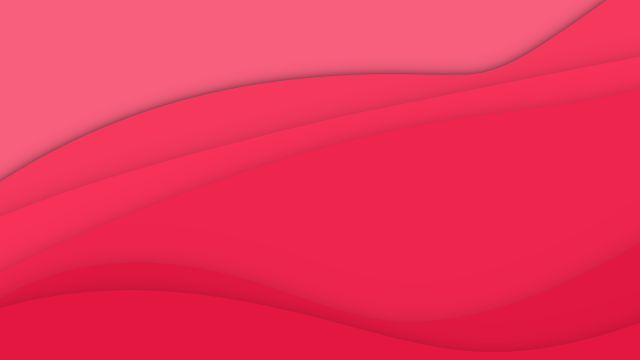
A Shadertoy shader for this background:

```glsl
// Stacked paper waves in pinks and reds, lightest at the top.
// Each wave's upper edge is a cubic Hermite spline; a soft shadow falls
// from every sheet onto the one behind it.

const int KNOTS = 5;
const float ASPECT = 16.0 / 9.0;

// Sheet colours, back to front
const vec3 BLUSH   = vec3(0.973, 0.373, 0.490);
const vec3 CORAL   = vec3(0.965, 0.220, 0.365);
const vec3 ROSE    = vec3(0.970, 0.192, 0.345);
const vec3 CRIMSON = vec3(0.932, 0.145, 0.302);
const vec3 CHERRY  = vec3(0.882, 0.095, 0.253);
const vec3 RUBY    = vec3(0.890, 0.092, 0.252);

// Shadows: x = darkness at the edge, y = falloff in canvas heights
const vec2 CRISP_SHADOW = vec2(0.36, 0.012);
const vec2 SOFT_SHADOW  = vec2(0.12, 0.020);
const vec2 FAINT_SHADOW = vec2(0.09, 0.022);

// Edge knots: x, height, slope (canvas height = 1)
const vec3 CORAL_EDGE[KNOTS] = vec3[](
    vec3(0.0, 0.495, 0.64), vec3(1.042, 0.794, 0.02), vec3(1.296, 0.793, 0.03),
    vec3(1.481, 0.861, 0.62), vec3(1.778, 1.065, 0.69));
const vec3 ROSE_EDGE[KNOTS] = vec3[](
    vec3(0.0, 0.398, 0.41), vec3(0.593, 0.588, 0.265), vec3(0.926, 0.671, 0.23),
    vec3(1.185, 0.725, 0.205), vec3(1.778, 0.843, 0.19));
const vec3 CRIMSON_EDGE[KNOTS] = vec3[](
    vec3(0.0, 0.245, 0.50), vec3(0.593, 0.494, 0.36), vec3(1.185, 0.656, 0.18),
    vec3(1.481, 0.699, 0.13), vec3(1.778, 0.752, 0.22));
const vec3 CHERRY_EDGE[KNOTS] = vec3[](
    vec3(0.0, 0.171, 0.58), vec3(0.382, 0.271, 0.0), vec3(0.764, 0.199, -0.34),
    vec3(1.134, 0.106, 0.0), vec3(1.778, 0.326, 0.58));
const vec3 RUBY_EDGE[KNOTS] = vec3[](
    vec3(0.0, 0.144, 0.30), vec3(0.370, 0.194, 0.0), vec3(0.880, 0.118, -0.25),
    vec3(1.366, 0.022, 0.0), vec3(1.778, 0.104, 0.36));

// Height (x) and slope (y) of the Hermite segment from knot a to knot b
vec2 hermite(float x, vec3 a, vec3 b) {
    float span = b.x - a.x;
    float t = (x - a.x) / span;
    float rise = b.y - a.y;
    float c2 = 3.0 * rise - span * (2.0 * a.z + b.z);
    float c3 = span * (a.z + b.z) - 2.0 * rise;
    float height = a.y + t * (span * a.z + t * (c2 + t * c3));
    float slope = a.z + t * (2.0 * c2 + 3.0 * t * c3) / span;
    return vec2(height, slope);
}

// Approximate signed distance to the edge, positive above it
float edgeDistance(vec2 p, vec3 knots[KNOTS]) {
    vec2 edge = hermite(p.x, knots[0], knots[1]);
    for (int i = 1; i < KNOTS - 1; i++) {
        if (p.x >= knots[i].x) edge = hermite(p.x, knots[i], knots[i + 1]);
    }
    return (p.y - edge.x) / sqrt(1.0 + edge.y * edge.y);
}

// Shade what lies behind, then lay the sheet over it
void addSheet(inout vec3 color, vec2 p, vec3 knots[KNOTS], vec3 sheet, vec2 shadow) {
    float d = edgeDistance(p, knots);
    float pixel = 1.0 / iResolution.y;
    color *= 1.0 - shadow.x * exp(-max(d, 0.0) / shadow.y);
    color = mix(sheet, color, smoothstep(-0.7 * pixel, 0.7 * pixel, d));
}

void mainImage(out vec4 fragColor, in vec2 fragCoord) {
    vec2 p = fragCoord / iResolution.xy * vec2(ASPECT, 1.0);

    vec3 color = BLUSH;
    addSheet(color, p, CORAL_EDGE, CORAL, CRISP_SHADOW);
    addSheet(color, p, ROSE_EDGE, ROSE, SOFT_SHADOW);
    addSheet(color, p, CRIMSON_EDGE, CRIMSON, SOFT_SHADOW);
    addSheet(color, p, CHERRY_EDGE, CHERRY, FAINT_SHADOW);
    addSheet(color, p, RUBY_EDGE, RUBY, SOFT_SHADOW);

    fragColor = vec4(color, 1.0);
}
```
